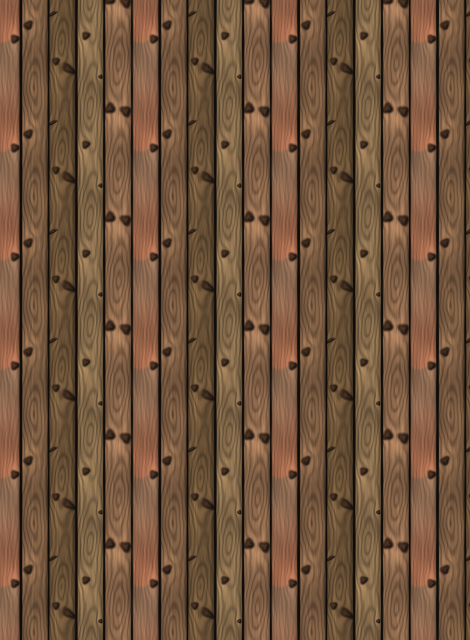
Reproduce this texture procedurally as a Shadertoy shader.

```glsl
// Weathered pine boards: five upright planks with knots form a tile that repeats across and down.
// Growth rings are contours of a stretched oval field bent around knots; fibres are layered sines.
// Lengths are in plank widths, with y running downward from the top edge.

const vec2 TILE = vec2(5.0, 3.92);
const float TAU = 6.2832;

// Base tint of each plank
const vec3 PLANK[5] = vec3[5](
    vec3(0.47, 0.35, 0.25), vec3(0.41, 0.315, 0.21), vec3(0.50, 0.40, 0.28),
    vec3(0.52, 0.385, 0.28), vec3(0.56, 0.39, 0.29));

// Knots: centre x, centre y, radius, slant
const vec4 KNOT[9] = vec4[9](
    vec4(0.27, 0.90, 0.17, 0.2), vec4(1.26, 2.20, 0.14, 0.0), vec4(1.72, 2.48, 0.21, -0.7),
    vec4(1.14, 0.50, 0.11, 1.2), vec4(2.34, 1.28, 0.15, 0.1), vec4(2.87, 2.76, 0.08, 0.0),
    vec4(3.20, 3.90, 0.20, 0.1), vec4(3.77, 0.08, 0.20, -0.2), vec4(4.78, 1.40, 0.16, 0.0));

// Layered sines: fine streaks along the plank, seamless over the tile height
float fibres(float x, float turn, float seed) {
    float sum = 0.0;
    for (int i = 1; i <= 5; i++) {
        float k = float(i);
        float sway = 0.9 * sin(turn * k + seed * 3.1 + k * x * 2.0);
        sum += sin(x * (5.0 + 11.3 * k) + seed * 7.7 * k + sway)
             * (0.6 + 0.4 * sin(turn * (k + 1.0) + x * 9.0 + seed * k));
    }
    return sum / 5.0;
}

void mainImage(out vec4 fragColor, in vec2 fragCoord) {
    vec2 uv = fragCoord / iResolution.xy;
    vec2 p = vec2(uv.x * 16.92 - 0.75, (1.0 - uv.y) * 23.04);
    float pixel = 23.04 / iResolution.y;
    p = mod(p, TILE);
    int id = min(int(p.x), 4);
    float seed = float(id);
    float x = p.x - seed;
    float turn = TAU * p.y / TILE.y;

    // Knots of this plank: gather grain push, pale halo, heartwood and dark rim
    float push = 0.0, halo = 0.0, heart = 0.0, rim = 0.0;
    for (int i = 0; i < 9; i++) {
        vec4 k = KNOT[i];
        if (int(k.x) != id) continue;
        vec2 d = p - k.xy;
        d.y -= TILE.y * round(d.y / TILE.y);
        push += d.x * 0.75 * exp(-dot(d, d * vec2(1.0, 0.45)) / (k.z * k.z * 3.0));
        halo += exp(-dot(d, d * vec2(3.0, 1.2)) / (k.z * 2.2));
        d.x += k.w * d.y;
        float r = length(d) / k.z + 0.12 * sin(3.0 * atan(d.y, d.x) + k.x * 5.0);
        heart = max(heart, smoothstep(1.25, 0.55, r));
        float crescent = 0.65 + 0.35 * dot(d, vec2(0.8, 0.6)) / max(length(d), 0.01);
        rim = max(rim, crescent * exp(-pow((r - 0.65) * 2.6, 2.0)));
    }

    // Growth rings: pointed nested ovals, straighter on the last plank
    float gx = x - push;
    float centre = 0.53 + 0.06 * sin(turn + seed * 2.0) + (id == 4 ? 0.5 : 0.0);
    float rise = sin(turn * 0.5 + seed * 1.3 + 0.6);
    float field = sqrt(pow(gx - centre, 2.0) + 0.13 * rise * rise + 0.001);
    field += 0.012 * sin(turn * 3.0 + gx * 8.0) + 0.006 * sin(turn * 7.0 + seed);
    float ring = pow(0.5 + 0.5 * sin(field * TAU * 8.5 + seed), 2.0);
    float fibre = fibres(gx, turn, seed + 1.0);

    // Wood tone: rings, fibres and broad stains
    vec3 col = PLANK[id] * (1.08 + 0.22 * fibre);
    col *= 1.0 - ring * (id == 4 ? 0.10 : 0.22);
    float stain = sin(turn + seed * 2.3 + 2.0 * x) + 0.6 * sin(turn * 2.0 - seed * 1.7 - 3.0 * x);
    col *= 1.0 + 0.07 * stain;

    // Plank 1 has a dark weathered side; plank 4 reddens down to its knot, then turns grey
    if (id == 1) col *= 1.0 - 0.22 * smoothstep(0.3, 0.9, x) * (0.5 - 0.5 * sin(turn + 0.6));
    if (id == 4) {
        float age = fract((p.y - 1.5 - 0.12 * sin(x * 5.0)) / TILE.y);
        float red = smoothstep(0.15, 0.85, age) * smoothstep(1.0, 0.96, age);
        col *= mix(vec3(0.88, 0.95, 0.98), vec3(1.08, 1.0, 0.98), red);
    }

    // Knots over the grain
    col *= 1.0 + 0.16 * min(halo, 1.0);
    col = mix(col, vec3(0.25, 0.165, 0.11) * (1.0 + 0.3 * fibre), 0.85 * heart);
    col = mix(col, vec3(0.09, 0.065, 0.05), 0.8 * rim);

    // Rounded plank sides, thin lit bevel and the dark gap between planks
    float edge = min(x, 1.0 - x);
    col *= mix(0.66, 1.0, smoothstep(0.0, 0.20, edge));
    col *= 1.0 + 0.22 * exp(-pow((x - 0.085) * 32.0, 2.0));
    float joint = mod(floor(p.x + 0.5), 5.0);
    float gap = 0.032 + 0.010 * cos(joint * 2.6) + 0.005 * sin(turn * 2.0 + joint);
    col = mix(vec3(0.055, 0.045, 0.035), col, smoothstep(gap - pixel * 0.6, gap + pixel * 0.8, edge));

    fragColor = vec4(clamp(col, 0.0, 1.0), 1.0);
}
```
